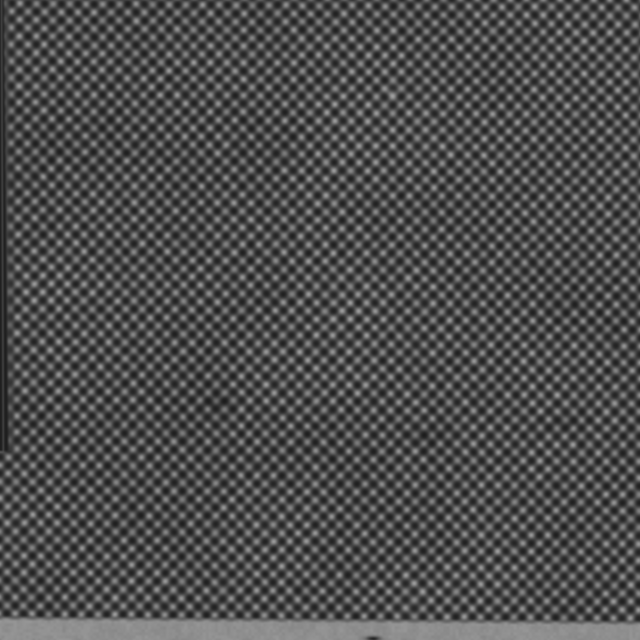
A Shadertoy shader for this pattern:

```glsl
#define REPEATS vec2(38.5, 38.8)
#define ANCHOR vec2(0.534, 0.540)
#define TILT 0.0075
#define MID_GREY 0.285
#define CONTRAST 0.205
#define SKEW 0.055
#define WEAR 0.09
#define WOBBLE 0.07
#define STRIP_GREY 0.56
#define STRIP_TOP 0.0345
#define SLIT_END 0.295

const float TAU = 6.2831853;

float hash(vec2 p) {
    vec3 q = fract(p.xyx * 0.1031);
    q += dot(q, q.yzx + 33.33);
    return fract((q.x + q.y) * q.z);
}

float noise(vec2 p) {
    vec2 cell = floor(p);
    vec2 f = fract(p);
    f = f * f * (3.0 - 2.0 * f);
    float low = mix(hash(cell), hash(cell + vec2(1, 0)), f.x);
    float high = mix(hash(cell + vec2(0, 1)), hash(cell + vec2(1, 1)), f.x);
    return mix(low, high, f.y);
}

// Soft egg-crate weave: bright knots staggered between dark holes
float weave(vec2 grid) {
    vec2 drift = vec2(noise(grid * 0.8), noise(grid * 0.8 + 71.0)) - 0.5;
    vec2 wave = cos(TAU * (grid + WOBBLE * drift));
    float s = wave.x * wave.y;
    float grey = MID_GREY + CONTRAST * s + SKEW * s * s;

    // Diagonal axes place one noise value on each knot and each hole
    vec2 diagonal = vec2(grid.x + grid.y, grid.x - grid.y);
    float knot = noise(2.0 * diagonal + 200.0) - 0.5;
    float patchy = noise(grid * 0.22 + 40.0) - 0.5;
    return grey * (1.0 + 2.0 * WEAR * knot + WEAR * patchy);
}

float spot(vec2 p, vec2 centre, vec2 radius) {
    vec2 d = (p - centre) / radius;
    return exp(-dot(d, d));
}

void mainImage(out vec4 fragColor, in vec2 fragCoord) {
    vec2 p = fragCoord / iResolution.y;
    vec2 tilted = p + TILT * vec2(-p.y, p.x);
    vec2 anchor = ANCHOR + TILT * vec2(-ANCHOR.y, ANCHOR.x);
    float grey = weave((tilted - anchor) * REPEATS);

    // Stained areas and one glinting knot
    grey *= 1.0 - 0.22 * spot(p, vec2(0.335, 0.370), vec2(0.022, 0.012));
    grey *= 1.0 - 0.20 * spot(p, vec2(0.665, 0.318), vec2(0.022, 0.014));
    grey *= 1.0 - 0.22 * spot(p, vec2(0.880, 0.337), vec2(0.022, 0.012));
    grey += 0.14 * spot(p, vec2(0.612, 0.854), vec2(0.007));

    // Dark slit along the left side, with a faint thread inside
    float climb = clamp((p.y - SLIT_END) / (1.0 - SLIT_END), 0.0, 1.0);
    float slitWidth = mix(0.013, 0.006, climb);
    float above = smoothstep(-0.003, 0.003, p.y - SLIT_END);
    float slit = above * (1.0 - smoothstep(-0.003, 0.003, p.x - slitWidth));
    float fade = above * (1.0 - smoothstep(0.0, 0.014, p.x - slitWidth));
    float thread = spot(vec2(p.x, 0.0), vec2(0.4 * slitWidth, 0.0), vec2(0.002));
    grey = mix(grey, 0.27, 0.6 * fade);
    grey = mix(grey, 0.12 + 0.12 * thread, slit);

    // Plain hem at the bottom, with a small dark nick
    float hem = 1.0 - smoothstep(-0.006, 0.005, tilted.y - STRIP_TOP);
    float grain = noise(p * vec2(90.0, 60.0)) + noise(p * 210.0) - 1.0;
    float hemGrey = STRIP_GREY + 0.035 * grain;
    hemGrey -= 0.4 * spot(p, vec2(0.583, 0.002), vec2(0.011, 0.004));
    grey = mix(grey, hemGrey, hem);

    fragColor = vec4(vec3(clamp(grey, 0.0, 1.0)), 1.0);
}
```
